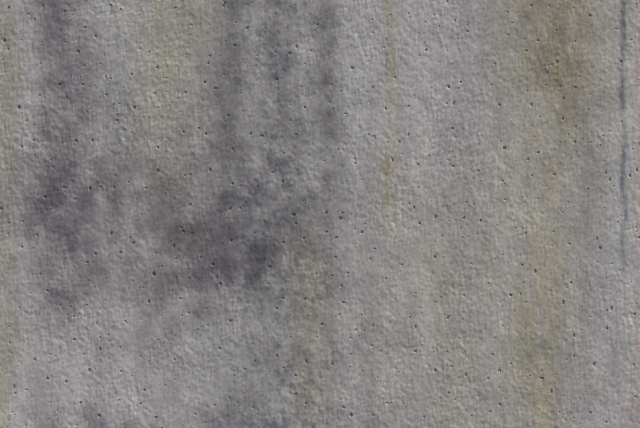
Give the GLSL for this texture, as a WebGL 2 fragment shader.

```glsl
#version 300 es
precision highp float;

uniform vec2 u_resolution;
out vec4 outColor;

// Integer hash of a lattice cell, 0 to 1
float hash(vec2 cell) {
    uvec2 q = uvec2(ivec2(cell) + 4096) * uvec2(1597u, 3812u);
    uint n = (q.x ^ (q.y >> 1)) * 747796u + q.x * 2891u + q.y * 277803u;
    n = (n ^ (n >> 15)) * 73244475u;
    n = (n ^ (n >> 13)) * 26699u;
    return float((n ^ (n >> 16)) & 65535u) / 65535.0;
}

float noise(vec2 p) {
    vec2 i = floor(p), f = fract(p);
    f = f * f * (3.0 - 2.0 * f);
    return mix(mix(hash(i), hash(i + vec2(1, 0)), f.x),
               mix(hash(i + vec2(0, 1)), hash(i + vec2(1, 1)), f.x), f.y);
}

float fbm(vec2 p) {
    float sum = 0.0, amp = 0.5;
    for (int i = 0; i < 4; i++) {
        sum += amp * noise(p);
        p = mat2(1.6, 1.2, -1.2, 1.6) * p + 17.3;
        amp *= 0.5;
    }
    return sum / 0.9375;
}

float bell(float x, float center, float width) {
    float t = (x - center) / width;
    return exp(-t * t);
}

// Rough plaster height: turned grain, crumbs and fine upright trowel marks
float relief(vec2 p) {
    vec2 turned = mat2(0.8, 0.6, -0.6, 0.8) * p;
    return 0.45 * noise(turned * 85.0) + 0.5 * noise(turned.yx * 155.0 + 31.0)
         + 0.3 * noise(p * vec2(210, 60) + 57.0);
}

// Scattered irregular blobs: coverage of the nearest ones
float blobs(vec2 p, float size, float share, float radius, float blur, float seed) {
    float cover = 0.0;
    vec2 home = floor(p / size);
    for (int y = -1; y <= 1; y++)
    for (int x = -1; x <= 1; x++) {
        vec2 cell = home + vec2(x, y), key = cell + seed;
        vec2 center = (cell + vec2(hash(key + 211.0), hash(key + 389.0))) * size;
        float big = hash(key + 577.0);
        float r = radius * (0.45 + 0.9 * big * big);
        vec2 d = (p - center) * vec2(1.0, 0.7 + 0.7 * hash(key + 733.0));
        float edge = length(d) + r * 1.1 * (noise(p / radius * 0.9 + seed) - 0.5);
        cover = max(cover, step(hash(key), share) * (1.0 - smoothstep(r - blur, r + blur, edge)));
    }
    return cover;
}

void main() {
    vec2 p = gl_FragCoord.xy / u_resolution.y;
    float pixel = 1.0 / u_resolution.y;
    float cloud = fbm(p * vec2(7, 5));
    float mottle = fbm(p * vec2(30, 26) + 9.0);
    float streak = fbm(vec2(p.x * 22.0, p.y * 1.6) + 41.0);
    float x = p.x + 0.06 * (fbm(p * vec2(9, 6)) - 0.5);
    float y = p.y + 0.20 * (cloud - 0.5);

    // Dark weathering: upright runs and a broad sooty patch
    float high = smoothstep(0.3, 0.85, y);
    float soot = 0.46 * bell(x, 0.14, 0.07) * smoothstep(0.12, 0.35, y);
    soot += 0.46 * bell(x, 0.38, 0.28) * bell(y, 0.50, 0.20);
    soot += 0.28 * bell(x, 0.58, 0.16) * bell(y, 0.42, 0.12);
    soot += high * (0.28 * bell(x, 0.53, 0.04) + 0.24 * bell(x, 0.67, 0.05) + 0.36 * bell(x, 0.77, 0.03));
    soot += 0.20 * bell(x, 0.66, 0.14) + 0.4 * bell(x, 0.45, 0.4) * bell(y, -0.02, 0.04);
    soot += 0.24 * bell(x, 1.28, 0.10) * bell(y, 0.95, 0.25) + 0.25 * bell(x, 1.31, 0.07) * bell(y, 0.12, 0.06);
    soot *= 0.15 + 1.2 * mottle + 0.5 * cloud;
    soot += 0.36 * (streak - 0.5) + 0.40 * (mottle - 0.5) + 0.14;
    soot -= 0.12 * bell(x, 0.05, 0.025) + 0.10 * bell(x, 0.86, 0.07) * high;
    vec3 color = mix(vec3(0.60, 0.592, 0.592), vec3(0.355, 0.345, 0.36), clamp(soot, -0.1, 1.0));

    // Ochre and moss runs
    float ochre = 0.75 * bell(x, 1.29, 0.13) * smoothstep(0.35, 0.95, y);
    ochre += 0.9 * bell(p.x, 0.91, 0.016) * smoothstep(0.3, 0.6, y) * mottle;
    ochre += 0.5 * bell(x, 0.72, 0.04) * bell(y, 0.25, 0.22) + 0.45 * bell(x, 1.27, 0.06) * (1.0 - high);
    ochre += 0.4 * bell(x, 0.40, 0.09) * high + 0.4 * bell(x, 0.01, 0.025);
    ochre += 0.28 * bell(x, 1.08, 0.25) * (1.0 - high);
    ochre *= 0.2 + 1.6 * fbm(p * vec2(38, 12) + 73.0);
    color *= mix(vec3(1), vec3(0.95, 0.925, 0.80), clamp(ochre, 0.0, 1.0));

    // Damp spots along the middle run
    float dampZone = bell(x, 0.65, 0.15) + 0.7 * bell(x, 0.27, 0.03) * high;
    float damp = blobs(p, 0.025, 0.6, 0.009, 0.002 + pixel, 5.0);
    color *= 1.0 - vec3(0.14, 0.125, 0.11) * damp * min(dampZone, 1.0);

    // Rough crack and rosy margin at the right
    float crackX = 1.457 + 0.012 * (noise(vec2(p.y * 14.0, 3.0)) - 0.5);
    float crack = bell(p.x, crackX, 0.007) * smoothstep(0.25, 0.6, p.y) * (0.1 + 1.5 * mottle);
    color *= 1.0 - vec3(0.25, 0.23, 0.19) * crack;
    color += vec3(0.018, 0.0, -0.004) * smoothstep(1.45, 1.49, x);

    // Side light on the grain
    vec2 toLight = vec2(0.0014, 0.0022);
    float slope = relief(p - toLight) - relief(p + toLight);
    float rough = 0.06 + 0.44 * fbm(p * vec2(13, 12) + 23.0);
    color *= 1.0 + rough * slope + 0.12 * (noise(p * 210.0 + 91.0) - 0.5);

    // Small air holes with a lit lower lip
    float blur = 0.0007 + 0.5 * pixel;
    float hole = blobs(p, 0.031, 0.5, 0.0027, blur, 67.0);
    float lip = blobs(p + vec2(0.002, 0.0035), 0.031, 0.5, 0.0027, blur, 67.0);
    color += 0.10 * lip * (1.0 - hole);
    color *= 1.0 - 0.40 * hole;

    outColor = vec4(clamp(color, 0.0, 1.0), 1.0);
}
```
